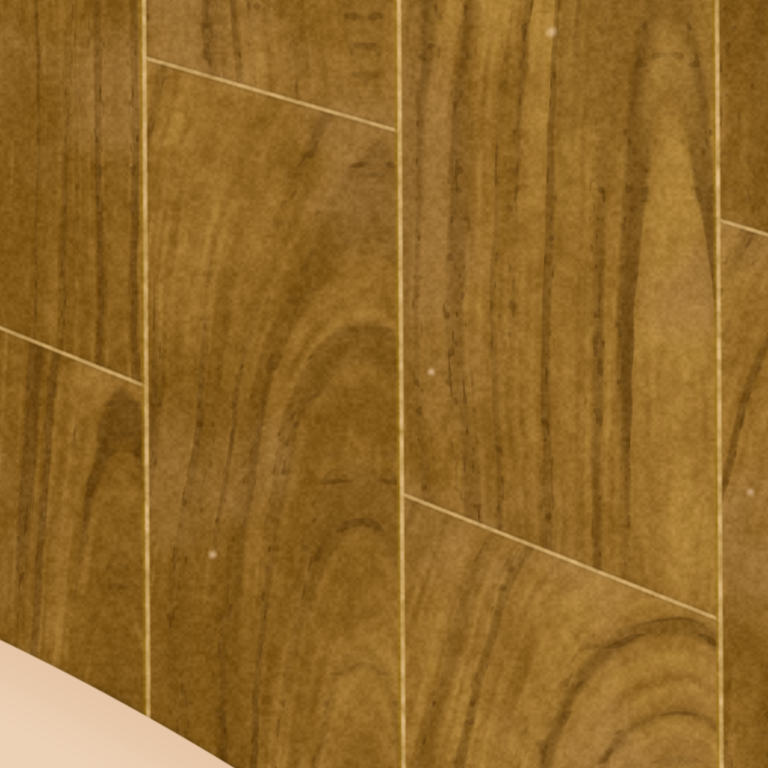
Write a WebGL 2 fragment shader that draws this texture.

```glsl
#version 300 es
precision highp float;
// Staggered wood planks seen at a slant, with thin pale joints and a cream skirting corner.
// Column widths grow geometrically to the right; grain follows stretched rings around
// a hub in each plank, broken into fine streaks, pores and soft mottling by value noise.
uniform vec2 u_resolution;
out vec4 fragColor;

const vec3 UMBER = vec3(0.36, 0.23, 0.05);
const vec3 BROWN = vec3(0.50, 0.34, 0.09);
const vec3 OAK = vec3(0.59, 0.42, 0.16);
const vec3 HONEY = vec3(0.68, 0.51, 0.22);
const vec3 TAN = vec3(0.65, 0.48, 0.26);
const vec3 GROUT = vec3(0.82, 0.67, 0.42);
const vec3 OLIVE = vec3(0.60, 0.45, 0.08);
const vec3 CREAM = vec3(0.93, 0.80, 0.67);
const float GROWTH = 1.247;   // width ratio of neighbouring columns

float hash(vec2 p) {
  vec3 q = fract(p.xyx * 0.1031);
  q += dot(q, q.yzx + 33.33);
  return fract((q.x + q.y) * q.z);
}

float noise(vec2 p) {
  vec2 i = floor(p), f = fract(p);
  f = f * f * (3.0 - 2.0 * f);
  return mix(mix(hash(i), hash(i + vec2(1, 0)), f.x),
             mix(hash(i + vec2(0, 1)), hash(i + vec2(1, 1)), f.x), f.y);
}

float fbm(vec2 p) {
  float sum = 0.0, gain = 0.53;
  for (int i = 0; i < 4; i++) {
    sum += gain * noise(p);
    p = p * 2.03 + 17.3;
    gain *= 0.5;
  }
  return sum;
}

// Coverage of a stroke, given distance to its middle
float stroke(float dist, float halfWidth, float blur) {
  return 1.0 - smoothstep(halfWidth - blur, halfWidth + blur, abs(dist));
}

float jointX(float k) { return 1.344 * pow(GROWTH, k) - 1.154; }
float columnAt(float x) { return log((x + 1.154) / 1.344) / log(GROWTH); }

// Wood colour: u runs across the plank, ringStretch bends straight grain into arches
vec3 wood(vec2 uv, float u, vec2 hub, float ringStretch, float tone, float seed) {
  vec2 shift = vec2(seed * 7.3, seed * 3.1);
  float warp = noise(vec2(u * 2.5, uv.y * 4.0) + shift) - 0.5;
  float ring = length(vec2(u - hub.x, ringStretch * (uv.y - hub.y))) + 0.09 * warp;
  ring += 0.012 * (noise(vec2(u * 9.0, uv.y * 22.0) + shift) - 0.5);
  float band = noise(vec2(ring * 13.0, uv.y * 1.2) + shift);
  float vein = noise(vec2(ring * 30.0, uv.y * 2.0) + shift + 40.0);
  float fibre = noise(vec2(ring * 62.0, uv.y * 7.0) + shift);
  float pore = noise(vec2(ring * 75.0, uv.y * 80.0) + shift);
  float cloud = fbm(uv * vec2(6.0, 4.0) + shift);
  float blot = noise(uv * vec2(60.0, 45.0) + shift);

  float t = tone + 0.75 * (cloud - 0.5) + 0.3 * (band - 0.5);
  t += 0.32 * (fibre - 0.5) + 0.2 * (blot - 0.5);
  vec3 color = mix(BROWN, OAK, smoothstep(0.12, 0.55, t));
  color = mix(color, HONEY, smoothstep(0.45, 0.9, t));
  color = mix(color, TAN, 0.6 * smoothstep(0.45, 0.75, fbm(uv * 5.0 + 8.0 + shift)));

  // Thin dark veins fade along their length; pores dot them
  float strength = 0.3 + 0.6 * noise(uv * vec2(7.0, 6.0) + shift);
  float dark = 0.85 * smoothstep(0.6, 0.88, vein) * strength;
  dark += 0.3 * smoothstep(0.68, 0.95, 1.0 - band) * strength;
  dark += 0.5 * smoothstep(0.68, 0.92, pore) * smoothstep(0.4, 0.75, vein);
  return mix(color, UMBER, min(0.75 * dark, 0.7));
}

// Rare pale flecks, one candidate per cell
float flecks(vec2 uv, float cells) {
  vec2 cell = floor(uv * cells);
  vec2 spot = 0.25 + 0.5 * vec2(hash(cell + 3.7), hash(cell + 9.2));
  float radius = 0.05 + 0.1 * hash(cell + 5.5);
  float present = step(0.965, hash(cell + 21.0));
  return present * (1.0 - smoothstep(0.0, radius, length(fract(uv * cells) - spot)));
}

void main() {
  vec2 uv = gl_FragCoord.xy / u_resolution;
  float px = 1.0 / min(u_resolution.x, u_resolution.y);
  float soft = max(px, 0.002);

  // Columns lean slightly
  float x = uv.x + 0.006 * (uv.y - 0.5);
  float k = columnAt(x);
  float column = floor(k);
  int c = clamp(int(column) + 1, 0, 3);
  float left = jointX(column), width = jointX(column + 1.0) - left;
  float u = (x - left) / width;

  // One slanted cross joint per column
  vec4 startY = vec4(0.604, 0.925, 0.357, 0.714);
  vec4 endY = vec4(0.497, 0.829, 0.193, 0.558);
  float drop = (endY[c] - startY[c]) / width;
  float crossDist = (uv.y - mix(startY[c], endY[c], u)) * inversesqrt(1.0 + drop * drop);
  float upper = step(0.0, crossDist);

  // Plank grain and tone
  float ringStretch = mix(vec4(0.45, 0.62, 1.25, 0.9)[c], vec4(0.1, 0.15, 0.2, 0.3)[c], upper);
  float tone = vec4(0.2, 0.36, 0.6, 0.45)[c] + 0.1 * (uv.y - 0.5) + 0.15 * (u - 0.5);
  vec2 hub = vec2(0.86, mix(-0.2, 0.35, upper));
  vec3 color = wood(uv, u, hub, ringStretch, tone, column + 2.0 + 5.0 * upper);
  color = mix(color, CREAM, 0.6 * flecks(uv, 13.0));

  // Joints: shaded sides, an olive fringe and a pale core of uneven brightness
  float jointDist = x - jointX(round(k));
  float wear = noise(uv * 80.0);
  color *= 1.0 - 0.12 * stroke(crossDist, 0.004, 0.004);
  color = mix(color, GROUT, (0.75 + 0.25 * wear) * stroke(crossDist, 0.0024, soft));
  color = mix(color, OLIVE, (0.4 + 0.5 * wear) * stroke(jointDist + 0.0012, 0.0045, soft));
  vec3 core = mix(GROUT, CREAM, 0.4 * wear);
  color = mix(color, core, (0.65 + 0.3 * wear) * stroke(jointDist - 0.0005, 0.0028, soft));

  // Skirting corner
  float rim = uv.y - (0.167 - 0.48 * uv.x - 0.22 * uv.x * uv.x);
  vec3 skirting = mix(CREAM * 0.97, vec3(0.93, 0.82, 0.71), smoothstep(0.0, 0.12, -rim));
  color *= 1.0 - 0.12 * stroke(rim, 0.004, 0.006);

  // Fine mottling on wood only
  float mottle = noise(uv * 260.0) + noise(uv * 140.0 + 31.0) - 1.0;
  color += mottle * vec3(0.055, 0.052, 0.05);
  color = mix(color, skirting, 1.0 - smoothstep(-soft, soft, rim));
  fragColor = vec4(color, 1.0);
}
```
